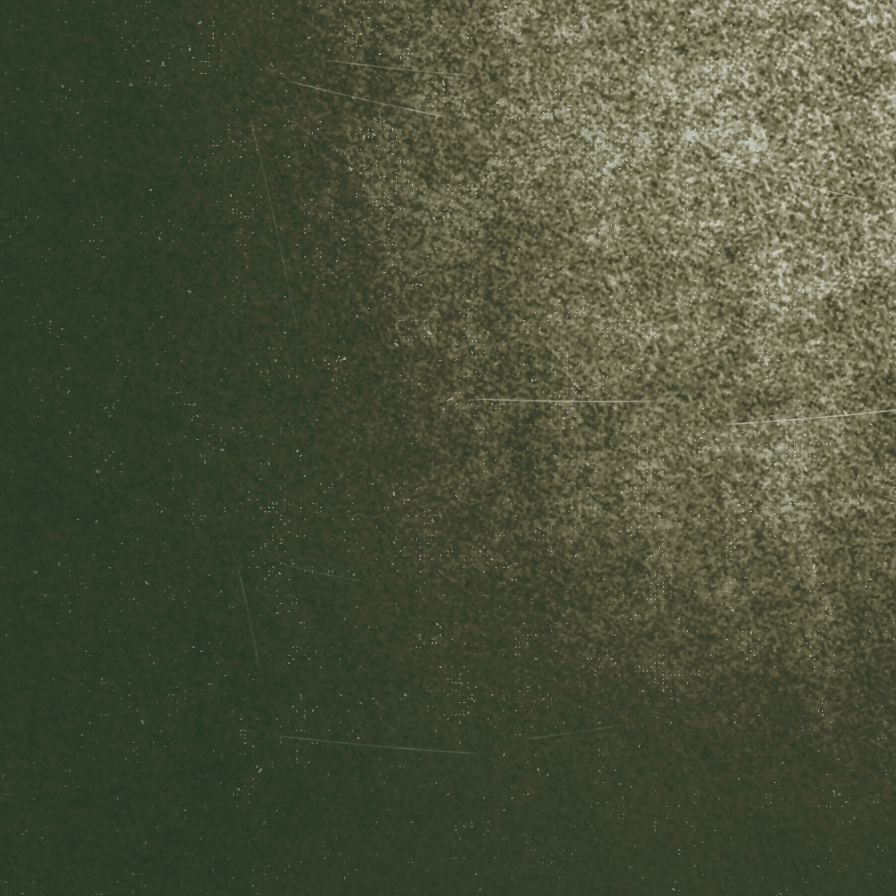
Give the GLSL for this texture, as a Shadertoy shader.

```glsl
#define DEEP_GREEN vec3(0.168, 0.226, 0.156)
#define BROWN vec3(0.260, 0.268, 0.186)
#define OLIVE vec3(0.400, 0.394, 0.280)
#define SAND vec3(0.540, 0.528, 0.412)
#define CHALK vec3(0.780, 0.790, 0.735)
#define GRAIN_SCALE 310.0
#define GRAIN_CONTRAST 1.30
#define SMUDGE_CONTRAST 0.32
#define GLOW 0.70
#define FLECK_DENSITY 0.72
#define SCRATCH_COUNT 11

vec2 hash2(vec2 p) {
    vec3 q = fract(p.xyx * vec3(0.1031, 0.1030, 0.0973));
    q += dot(q, q.yzx + 33.33);
    return fract((q.xx + q.yz) * q.zy);
}

// Smooth random values on a grid, 0 to 1
float speckle(vec2 p) {
    vec2 cell = floor(p), f = fract(p), e = vec2(1, 0);
    f = f * f * (3.0 - 2.0 * f);
    return mix(mix(hash2(cell).x, hash2(cell + e).x, f.x),
               mix(hash2(cell + e.yx).x, hash2(cell + e.xx).x, f.x), f.y);
}

// Layered, self-warping sines, roughly -1 to 1
float smudge(vec2 p) {
    float sum = 0.0, amp = 0.6;
    for (int i = 0; i < 6; i++) {
        p = mat2(0.80, 0.60, -0.60, 0.80) * p * 1.75 + 2.3;
        p += 0.8 * sin(p.yx * 0.9 + float(i));
        sum += amp * sin(p.x) * cos(p.y);
        amp *= 0.68;
    }
    return sum;
}

// Tiny elongated chips, one at most per cell
float flecks(vec2 p, float scale, float density) {
    vec2 q = p * scale, cell = floor(q);
    vec2 place = hash2(cell + 17.0), kind = hash2(cell + 91.0);
    vec2 d = q - cell - mix(vec2(0.4), vec2(0.6), place);
    float angle = 6.2832 * place.y;
    d = mat2(cos(angle), sin(angle), -sin(angle), cos(angle)) * d;
    d.y *= 1.0 + 1.2 * kind.y;
    float radius = mix(0.20, 0.42, kind.y * kind.y);
    float soft = 0.5 * scale / iResolution.y;
    float chip = 1.0 - smoothstep(radius - soft, radius + soft, length(d));
    return chip * step(kind.x, density) * (0.25 + 0.75 * place.x);
}

// Thin, nearly straight line that fades at both ends
float scratch(vec2 p, vec2 start, float angle, float len) {
    vec2 dir = vec2(cos(angle), sin(angle)), d = p - start;
    float along = dot(d, dir) / len;
    float across = dot(d, vec2(-dir.y, dir.x)) + 0.008 * len * sin(3.0 * along);
    float width = 0.0012 + 0.6 / iResolution.y;
    float ends = smoothstep(0.0, 0.08, along) * (1.0 - smoothstep(0.85, 1.0, along));
    return ends * (1.0 - smoothstep(0.0, width, abs(across)));
}

vec3 ramp(float t) {
    vec3 c = mix(DEEP_GREEN, BROWN, clamp(t / 0.26, -0.5, 1.0));
    c = mix(c, OLIVE, clamp((t - 0.26) / 0.26, 0.0, 1.0));
    c = mix(c, SAND, clamp((t - 0.52) / 0.26, 0.0, 1.0));
    return mix(c, CHALK, clamp((t - 0.78) / 0.42, 0.0, 1.0));
}

void mainImage(out vec4 fragColor, in vec2 fragCoord) {
    vec2 p = fragCoord / iResolution.xy;

    // Glow from the upper right, broken by upright bands and smudges
    float bands = smudge(p * vec2(2.6, 0.7) + 4.0);
    float blotch = smudge(p * 3.2 + 1.7);
    float fine = smudge(p * 13.0 + 6.0);
    float crust = smudge(p * 31.0 + 9.0);
    float light = smoothstep(0.02, 0.94, p.x + 0.05 * bands)
                * smoothstep(0.02, 0.96, p.y + 0.1 * p.x + 0.03 * blotch);
    float tone = 0.03 + GLOW * light + 0.08 * smoothstep(0.12, 0.8, p.x);
    tone += SMUDGE_CONTRAST * (0.14 + light) * (0.25 * bands + 0.2 * blotch + 0.3 * fine + 0.35 * crust);

    // Sharp grain on two turned grids, stronger where lit
    vec2 slant = mat2(0.82, 0.57, -0.57, 0.82) * p;
    vec2 tilt = mat2(0.94, -0.34, 0.34, 0.94) * p;
    float grain = 0.64 * speckle(tilt * GRAIN_SCALE + 40.0)
                + 0.36 * speckle(slant * GRAIN_SCALE * vec2(0.42, 0.80) + 300.0) - 0.5;
    tone += GRAIN_CONTRAST * (0.13 + 0.66 * pow(light, 0.85)) * (grain + 0.5 * grain * abs(grain));
    vec3 color = ramp(tone);

    // Thin cool bloom on worn areas
    float wear = smoothstep(0.0, 1.0, 0.6 * blotch + 0.5 * fine + 0.5 * crust) * smoothstep(0.2, 0.8, light);
    color = mix(color, CHALK * vec3(0.82, 0.88, 0.88), 0.35 * wear * smoothstep(-0.1, 0.25, grain));

    // Clustered chips of two sizes
    float cluster = smoothstep(-0.1, 1.0, 0.8 * crust + 0.6 * fine + 0.2 * blotch);
    float density = FLECK_DENSITY * (0.02 + cluster * (0.14 + 0.65 * sqrt(light)) + 0.2 * wear);
    float chips = max(flecks(p, 225.0, density), flecks(slant + 3.0, 130.0, 0.18 * density));
    color = mix(color, CHALK, chips * (0.36 + 0.55 * sqrt(light)));

    // Long scratches, mostly shallow
    for (int i = 0; i < SCRATCH_COUNT; i++) {
        vec2 place = hash2(vec2(i, 5)), kind = hash2(vec2(i, 23));
        vec2 start = vec2(0.25 + 0.6 * place.x, 0.15 + 0.8 * place.y);
        float angle = i % 4 == 3 ? 1.7 + 0.3 * kind.x : 0.5 * (kind.x - 0.5);
        float line = scratch(p, start, angle, 0.05 + 0.25 * kind.y);
        float broken = 0.55 + 0.45 * smoothstep(-0.4, 0.3, crust);
        float strength = i % 4 == 3 ? 0.14 : 0.04 + 1.0 * kind.y * sqrt(light);
        color = mix(color, CHALK, line * broken * min(strength, 0.9));
    }

    fragColor = vec4(color, 1.0);
}
```
